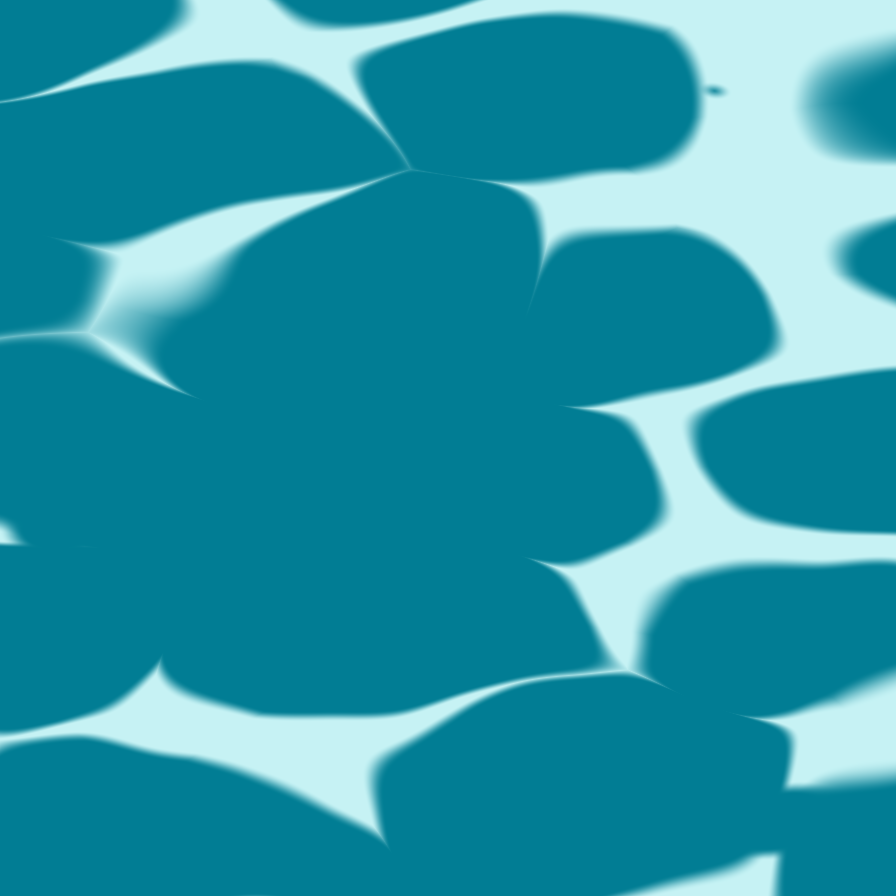
Reproduce this pattern procedurally as a WebGL 2 fragment shader.

```glsl
#version 300 es
precision highp float;
// Flat teal pools separated by a pale, uneven web of soft-edged gaps.
// A stretched, staggered Voronoi with rounded corners forms the pools; slow
// noise opens, closes and blurs the gaps, and round lobes bulge across them.

#define GRID vec2(2.2, 5.2)   // cells across and up the canvas
#define JITTER 0.62           // scatter of the cell centres
#define GAP_MIN -0.06         // below zero, neighbouring pools merge
#define GAP_MAX 0.19
#define EDGE 0.032            // half width of a crisp edge
#define FADE 0.13             // extra blur in the faded patches
#define LOBE_REACH 0.42       // distance of a lobe from its cell centre
#define LOBE_SIZE 0.30
#define WARP 0.035            // large bending of the outlines
#define SEED 17.0

uniform vec2 u_resolution;
out vec4 fragColor;

const vec3 TEAL = vec3(0.004, 0.492, 0.580);
const vec3 PALE = vec3(0.775, 0.950, 0.958);

float hash(vec2 p) {
    return fract(sin(dot(p + SEED, vec2(127.1, 311.7))) * 43758.5453);
}

vec2 hash2(vec2 p) {
    return vec2(hash(p), hash(p + 41.3));
}

float noise(vec2 p) {
    vec2 i = floor(p);
    vec2 f = p - i;
    f = f * f * (3.0 - 2.0 * f);
    float low = mix(hash(i), hash(i + vec2(1, 0)), f.x);
    float high = mix(hash(i + vec2(0, 1)), hash(i + vec2(1, 1)), f.x);
    return mix(low, high, f.y);
}

// Bends the plane in broad curves with a faint finer ripple.
vec2 bend(vec2 p) {
    vec2 broad = vec2(noise(p * 3.5), noise(p * 3.5 + 23.0)) - 0.5;
    vec2 fine = vec2(noise(p * 11.0 + 7.0), noise(p * 11.0 + 53.0)) - 0.5;
    return p + WARP * (2.0 * broad + 0.35 * fine);
}

// Returns the rounded distance to the cell border in x, to the lobes in y.
vec2 pools(vec2 q) {
    vec2 base = floor(q);
    vec3 nearest = vec3(9.0);
    float lobes = 9.0;
    for (int j = -2; j <= 2; j++) {
        for (int i = -2; i <= 2; i++) {
            vec2 id = base + vec2(i, j);
            vec2 centre = id + 0.5 + JITTER * (hash2(id) - 0.5);
            centre.x += 0.5 * mod(id.y, 2.0) - 0.25;

            // Keep the three smallest distances in order.
            float d = length(q - centre);
            if (d < nearest.x) nearest = vec3(d, nearest.xy);
            else if (d < nearest.y) nearest = vec3(nearest.x, d, nearest.y);
            else nearest.z = min(nearest.z, d);

            // One round lobe per cell; some are too small to show.
            float angle = 6.2832 * hash(id + 9.7);
            vec2 lobe = centre + LOBE_REACH * vec2(cos(angle), sin(angle));
            float radius = LOBE_SIZE * hash(id + 5.1);
            lobes = min(lobes, length(q - lobe) - radius);
        }
    }
    vec2 margin = max(nearest.yz - nearest.x, 1e-4);
    return vec2(margin.x * margin.y / (margin.x + margin.y), lobes);
}

void main() {
    vec2 uv = gl_FragCoord.xy / u_resolution;
    vec2 field = pools(bend(uv) * GRID);

    // Gap width and blur drift slowly over the canvas.
    float openness = smoothstep(0.15, 0.85, noise(uv * vec2(4.0, 6.0) + 31.0));
    float gap = mix(GAP_MIN, GAP_MAX, openness);
    float fade = FADE * smoothstep(0.6, 0.95, noise(uv * vec2(3.0, 4.5) + 71.0));

    float pale = 1.0 - smoothstep(gap - EDGE, gap + EDGE + fade, field.x);
    pale *= smoothstep(-EDGE - 0.5 * fade, EDGE, field.y);

    fragColor = vec4(mix(TEAL, PALE, pale), 1.0);
}
```
